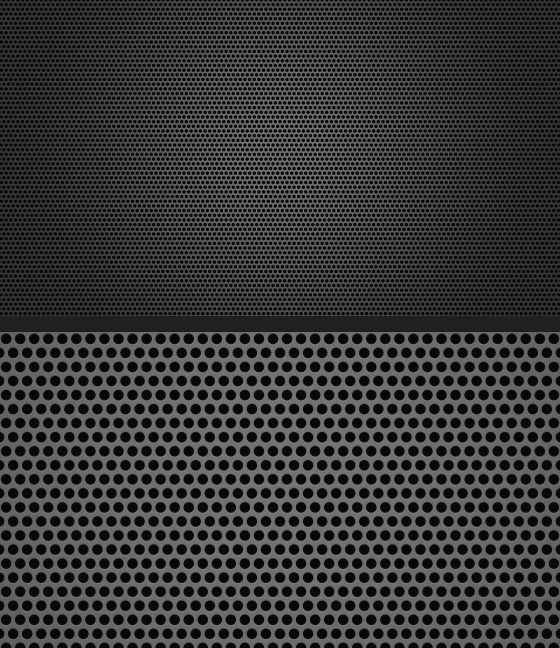
Top, the full canvas; bottom, a detail of the centre.
Reproduce this pattern procedurally as a Shadertoy shader.

```glsl
// Dark perforated metal sheet: staggered rows of round holes under a soft central light.
// The nearest hole of a staggered lattice gives a distance for the hole, its inner wall
// and its lit lower rim; a grid of subsamples smooths the fine detail.

const float ROWS = 67.5;             // hole rows over the canvas height
const float PITCH_RATIO = 1.0;       // column pitch over row pitch: 120 columns at 16:9
const float HOLE_RADIUS = 0.375;     // in row pitches
const float RIM_WIDTH = 0.09;
const float RIM_GAIN = 0.24;         // light on the lower rim, shade on the upper
const float WALL_WIDTH = 0.12;
const float WALL_LIGHT = 0.12;       // faint light on the wall inside the hole
const vec3 HOLE_COLOR = vec3(0.03);
const vec3 METAL_CENTER = vec3(0.45);
const vec3 METAL_EDGE = vec3(0.215);
const vec2 LIGHT_POS = vec2(0.0, 0.03);
const float LIGHT_RADIUS = 0.92;     // in canvas heights
const float GRAIN = 0.02;
const int SAMPLES = 4;               // subsamples per axis

float hash(vec2 p) {
    vec3 q = fract(vec3(p.xyx) * 0.1031);
    q += dot(q, q.yzx + 33.33);
    return fract((q.x + q.y) * q.z);
}

// Offset from the nearest hole centre, in row pitches.
vec2 holeOffset(vec2 p) {
    float row = floor(p.y);
    float shift = 0.5 * mod(row, 2.0);
    float x = (fract(p.x / PITCH_RATIO + shift) - 0.5) * PITCH_RATIO;
    return vec2(x, p.y - row - 0.5);
}

// Radial falloff of the light over the sheet.
vec3 metalColor(vec2 uv) {
    float falloff = smoothstep(0.0, 1.0, length(uv - LIGHT_POS) / LIGHT_RADIUS);
    return mix(METAL_CENTER, METAL_EDGE, falloff);
}

vec3 sheet(vec2 uv, float blur) {
    vec2 p = uv * ROWS + vec2(0.0, 0.5 * ROWS);
    vec2 offset = holeOffset(p);
    float radius = length(offset);
    float d = radius - HOLE_RADIUS;
    float facing = -offset.y / max(radius, 0.001);

    // Flat metal with a bevel around each hole
    vec3 metal = metalColor(uv);
    float rim = 1.0 - smoothstep(0.0, RIM_WIDTH, abs(d));
    float grain = (hash(floor(p * 4.0)) - 0.5) * GRAIN;
    vec3 surface = metal * (1.0 + RIM_GAIN * rim * facing) + grain;

    // Dark hole with a wall that catches more light at the bottom
    float wall = smoothstep(-WALL_WIDTH, 0.0, d) * (0.6 + 0.4 * facing);
    vec3 hole = HOLE_COLOR + metal * wall * WALL_LIGHT;

    return mix(hole, surface, smoothstep(-blur, blur, d));
}

void mainImage(out vec4 fragColor, in vec2 fragCoord) {
    float blur = 0.5 * ROWS / (iResolution.y * float(SAMPLES));
    vec3 color = vec3(0.0);
    for (int j = 0; j < SAMPLES; j++) {
        for (int i = 0; i < SAMPLES; i++) {
            vec2 jitter = (vec2(i, j) + 0.5) / float(SAMPLES) - 0.5;
            vec2 uv = (fragCoord + jitter - 0.5 * iResolution.xy) / iResolution.y;
            color += sheet(uv, blur);
        }
    }
    fragColor = vec4(color / float(SAMPLES * SAMPLES), 1.0);
}
```
